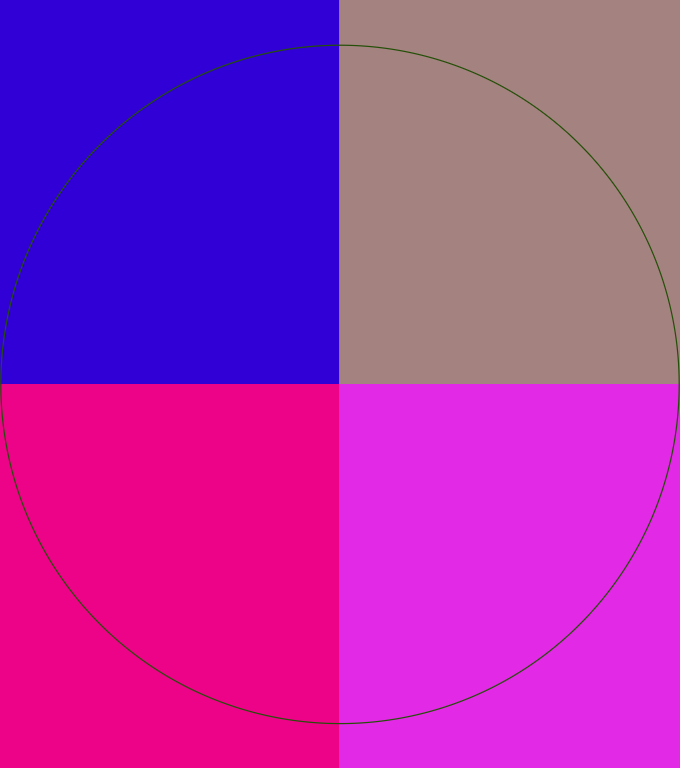
Give the GLSL for this background, as a WebGL 1 fragment shader.

```glsl
precision highp float;
// Four flat colour quadrants under one thin dark green ring.
// The quadrants are blended by two soft steps; the ring is the outline
// of a circle distance function that nearly spans the canvas.

uniform vec2 u_resolution;

// Antialiased coverage of the region where the signed distance is negative.
float coverage(float dist, float pixel) {
    return clamp(0.5 - dist / pixel, 0.0, 1.0);
}

void main() {
    // Centred coordinates, in units of the shorter canvas side
    float shortSide = min(u_resolution.x, u_resolution.y);
    vec2 p = (gl_FragCoord.xy - 0.5 * u_resolution) / shortSide;
    float pixel = 1.0 / shortSide;

    // Quadrants: the vertical seam sits slightly left of the centre
    float right = coverage(-0.0013 - p.x, pixel);
    float top = coverage(-p.y, pixel);
    vec3 blue = vec3(0.19, 0.0, 0.84);
    vec3 taupe = vec3(0.645, 0.51, 0.50);
    vec3 pink = vec3(0.93, 0.01, 0.53);
    vec3 magenta = vec3(0.885, 0.16, 0.90);
    vec3 color = mix(mix(pink, magenta, right), mix(blue, taupe, right), top);

    // Hairline ring
    float circle = length(p - vec2(0.0, -0.0006)) - 0.4988;
    float ring = coverage(abs(circle) - 0.0009, pixel);
    vec3 darkGreen = vec3(0.14, 0.31, 0.03);
    color = mix(color, darkGreen, ring);

    gl_FragColor = vec4(color, 1.0);
}
```
